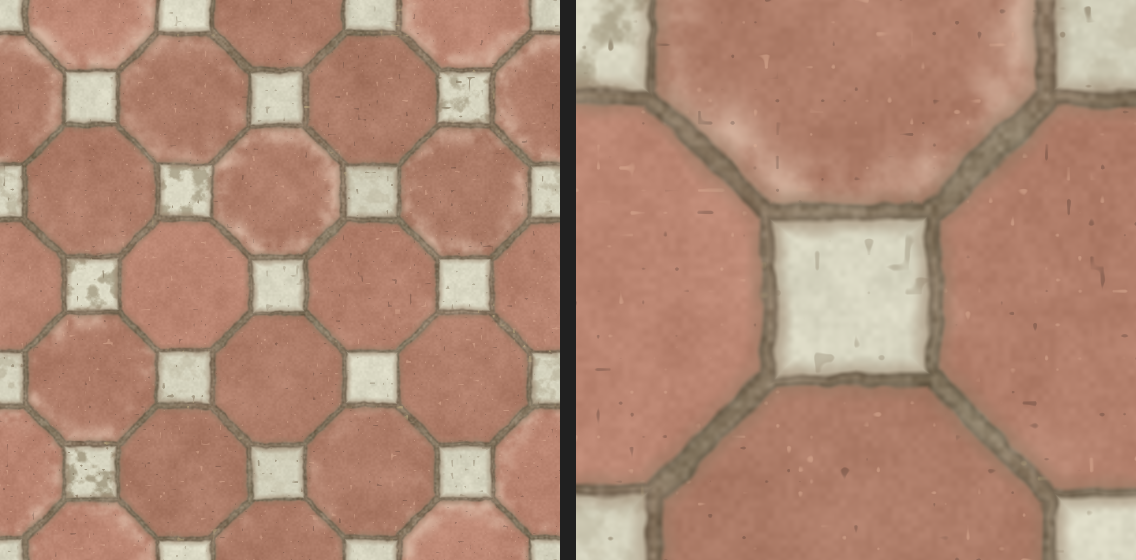
Left: the whole. Right: its middle third, enlarged.
Reproduce this texture procedurally as a Shadertoy shader.

```glsl
// Weathered terracotta octagon paving with small cream square insets and mossy grout.

float hash(vec2 p) {
    vec3 q = fract(p.xyx * vec3(0.1031, 0.1030, 0.0973));
    q += dot(q, q.yzx + 33.33);
    return fract((q.x + q.y) * q.z);
}

// Value noise that wraps over the canvas; freq is a whole number
float noise(vec2 uv, float freq, float seed) {
    vec2 p = uv * freq, i = floor(p), f = p - i;
    f *= f * (3.0 - 2.0 * f);
    vec2 a = mod(i, freq) + seed, b = mod(i + 1.0, freq) + seed;
    return mix(mix(hash(a), hash(vec2(b.x, a.y)), f.x),
               mix(hash(vec2(a.x, b.y)), hash(b), f.x), f.y);
}

float fbm(vec2 uv, float freq, float seed) {
    float sum = 0.0, amp = 0.5333;
    for (int i = 0; i < 4; i++) {
        sum += amp * noise(uv, freq, seed + float(i) * 17.0);
        freq *= 2.0;
        amp *= 0.5;
    }
    return sum;
}

float squareDist(vec2 p, float halfSize) {
    p = abs(p);
    return max(p.x, p.y) - halfSize;
}

float octagonDist(vec2 p) {
    p = abs(p);
    return max(max(p.x, p.y) - 0.339, (p.x + p.y) * 0.7071 - 0.334);
}

void mainImage(out vec4 fragColor, in vec2 fragCoord) {
    vec2 uv = fragCoord / iResolution.xy;
    vec2 p = uv * 3.0 - vec2(0.488, 0.473);
    float pixel = 3.0 / min(iResolution.x, iResolution.y);

    // Chipped, slightly wavy outlines
    vec2 wobble = vec2(noise(uv, 40.0, 3.0), noise(uv, 40.0, 71.0)) - 0.5;
    wobble += 0.7 * vec2(noise(uv, 120.0, 9.0), noise(uv, 120.0, 83.0)) - 0.35;

    // Nearest tile: octagons and squares alternate on a half-step lattice
    vec2 base = floor(p * 2.0 + 0.5), tile = vec2(0.0);
    float d = 1e3, isOctagon = 0.0;
    for (int y = -1; y <= 1; y++)
    for (int x = -1; x <= 1; x++) {
        vec2 cell = base + vec2(x, y), id = mod(cell, 6.0);
        vec2 jitter = vec2(hash(id + 11.0), hash(id + 29.0)) - 0.5;
        float turn = (hash(id + 47.0) - 0.5) * 0.04;
        vec2 local = p - cell * 0.5 - jitter * 0.014 + wobble * 0.010;
        local += turn * vec2(-local.y, local.x);
        float odd = mod(id.x + id.y, 2.0);
        float dist = odd > 0.5 ? octagonDist(local) : squareDist(local, 0.135);
        if (dist < d) {
            d = dist;
            tile = id;
            isOctagon = odd;
        }
    }

    float tone = hash(tile + 5.0), wear = hash(tile + 61.0);
    float cloud = fbm(uv, 14.0, 21.0), mottle = fbm(uv, 48.0, 37.0);
    float grain = noise(uv, 256.0, 7.0) - 0.5;
    float fleck = noise(uv, 150.0, 55.0);

    // Terracotta with pale scuffs gathered near worn rims
    vec3 clay = mix(vec3(0.665, 0.475, 0.395), vec3(0.735, 0.525, 0.447), tone);
    clay += (cloud - 0.5) * 0.09 + (mottle - 0.5) * 0.06 + grain * 0.035;
    float rim = smoothstep(-0.13, -0.015, d);
    float scuff = rim * smoothstep(0.46, 0.85, cloud * 0.6 + mottle * 0.4 + 0.12 * wear);
    clay = mix(clay, vec3(0.84, 0.71, 0.63), scuff * smoothstep(0.2, 0.9, wear));
    clay = mix(clay, vec3(0.86, 0.68, 0.58), 0.5 * smoothstep(0.91, 0.99, fleck));
    clay *= 1.0 - 0.18 * smoothstep(0.07, 0.02, fleck);

    // Cream stone with pores, stained on some tiles
    vec3 cream = mix(vec3(0.83, 0.82, 0.74), vec3(0.88, 0.87, 0.79), tone);
    cream += (mottle - 0.5) * 0.09 + grain * 0.04;
    float stain = smoothstep(0.42, 0.68, mottle) * smoothstep(0.55, 1.0, wear);
    cream = mix(cream, vec3(0.60, 0.56, 0.46), stain * 0.8);
    float pores = smoothstep(0.88, 0.96, noise(uv, 130.0, 91.0));
    cream = mix(cream, vec3(0.55, 0.50, 0.41), pores * (0.2 + 0.6 * wear));

    // Grout, mossier in patches, with sparse straw-coloured crumbs
    vec3 grout = mix(vec3(0.50, 0.46, 0.37), vec3(0.57, 0.48, 0.40), cloud);
    grout += (mottle - 0.5) * 0.16 + grain * 0.10;
    float crumbs = smoothstep(0.86, 0.95, noise(uv, 110.0, 33.0)) * smoothstep(0.5, 0.65, cloud);
    grout = mix(grout, vec3(0.74, 0.66, 0.50), crumbs * 0.7);

    // Dirt collects along the tile edges before they meet the grout
    vec3 face = mix(cream, clay, isOctagon);
    float dirt = smoothstep(-0.035, 0.0, d) * (0.25 + 0.35 * mottle);
    face = mix(face, vec3(0.57, 0.47, 0.38), dirt);
    grout *= 1.0 - 0.10 * smoothstep(0.012, 0.0, abs(d - 0.004));

    float soft = 0.005 + 0.7 * pixel;
    vec3 color = mix(face, grout, smoothstep(-soft, soft, d));
    fragColor = vec4(clamp(color, 0.0, 1.0), 1.0);
}
```
